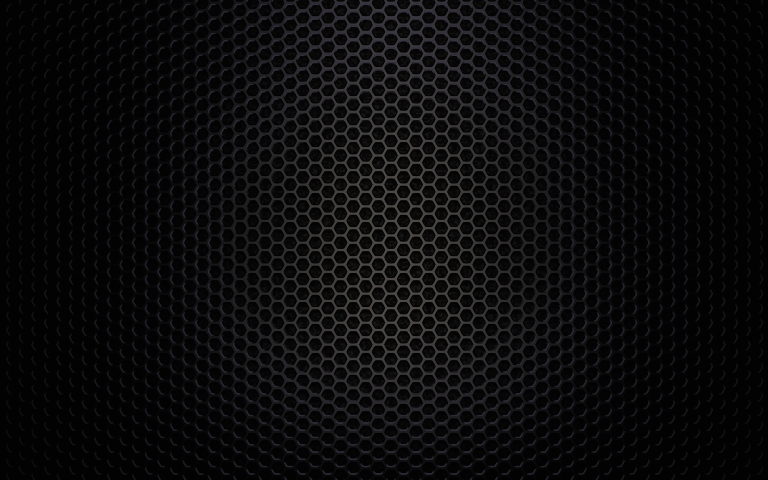
A Shadertoy shader for this background:

```glsl
// Dark perforated metal mesh with hexagonal holes under a soft central light.

// Lengths are in canvas heights.
const float PITCH = 0.0303;               // vertical distance between holes
const vec2 MESH_ORIGIN = vec2(0.8146, 0.6458);
const float HOLE_RADIUS = 0.425;          // in pitches
const float ROUNDNESS = 0.35;             // 0 = hexagon, 1 = circle
const vec2 LIGHT_POS = vec2(0.82, 0.50);
const float LIGHT_WIDTH = 0.33;
const float GLINT_WIDTH = 0.68;
const float GRAIN_SCALE = 300.0;

const vec3 WEB_COLOR = vec3(0.285, 0.279, 0.281);
const vec3 WARM_TINT = vec3(1.02, 1.0, 0.96);
const vec3 COOL_TINT = vec3(0.98, 0.96, 1.08);
const vec3 FLOOR_COLOR = vec3(0.115, 0.114, 0.113);
const vec3 GLINT_COLOR = vec3(0.235, 0.225, 0.250);
const vec3 BASE_COLOR = vec3(0.007);

float hash(vec2 p) {
    return fract(sin(dot(p, vec2(127.1, 311.7))) * 43758.5453);
}

float noise(vec2 p) {
    vec2 cell = floor(p), f = fract(p);
    f = f * f * (3.0 - 2.0 * f);
    float low = mix(hash(cell), hash(cell + vec2(1, 0)), f.x);
    float high = mix(hash(cell + vec2(0, 1)), hash(cell + vec2(1, 1)), f.x);
    return mix(low, high, f.y);
}

// Offset from the nearest hole centre, in pitches.
vec2 hexCell(vec2 p) {
    vec2 period = vec2(1.7320508, 1.0);
    vec2 a = mod(p + 0.5 * period, period) - 0.5 * period;
    vec2 b = mod(p, period) - 0.5 * period;
    return dot(a, a) < dot(b, b) ? a : b;
}

// Signed distance to a rounded, flat-topped hexagonal hole.
float holeDistance(vec2 p) {
    vec2 q = abs(p);
    float hexagon = max(q.y, dot(q, vec2(0.8660254, 0.5)));
    return mix(hexagon, length(p), ROUNDNESS) - HOLE_RADIUS;
}

float falloff(float x, float width) {
    return exp(-x * x / (width * width));
}

void mainImage(out vec4 fragColor, in vec2 fragCoord) {
    vec2 p = fragCoord / iResolution.y;
    p.x += 0.5 * (1.6 - iResolution.x / iResolution.y);
    float aa = 0.6 / (iResolution.y * PITCH);

    vec2 local = hexCell((p - MESH_ORIGIN) / PITCH);
    float d = holeDistance(local);
    float hole = 1.0 - smoothstep(-aa, aa, d);

    // Central light, dimmer towards the top and the bottom
    vec2 away = p - LIGHT_POS;
    float vertical = smoothstep(-0.08, 0.36, p.y)
                   * mix(1.0, 0.78, smoothstep(0.55, 1.0, p.y));
    float light = falloff(away.x, LIGHT_WIDTH) * vertical;
    float glintLight = falloff(away.x, GLINT_WIDTH) * mix(0.7, 1.0, vertical);

    // Metal web between the holes
    float coolness = smoothstep(0.15, 0.50, length(away));
    vec3 tint = mix(WARM_TINT, COOL_TINT, coolness);
    vec3 web = BASE_COLOR + WEB_COLOR * tint * light;

    // Grainy floor, shaded below the upper lip of each hole
    float grain = noise(p * GRAIN_SCALE);
    float shade = 1.0 - 0.75 * smoothstep(-0.05, 0.36, local.y);
    float rimShade = smoothstep(0.0, -0.14, d);
    vec3 holeColor = BASE_COLOR + FLOOR_COLOR * light * shade * rimShade
                   * (0.12 + 0.9 * grain * grain);

    // Inner walls that face the light
    vec2 outward = away / max(length(away), 0.001);
    float facing = dot(local / max(length(local), 0.001), outward);
    float wall = smoothstep(-0.13, -0.05, d) * smoothstep(0.35, 0.9, facing);
    wall *= smoothstep(0.16, 0.42, length(away));
    vec3 glint = GLINT_COLOR * tint * wall * glintLight;

    // The glint spills slightly over the lip of the hole
    float lip = 1.0 - smoothstep(0.0, 0.06, d);
    vec3 color = mix(web, holeColor, hole);
    fragColor = vec4(max(color, glint * lip), 1.0);
}
```
